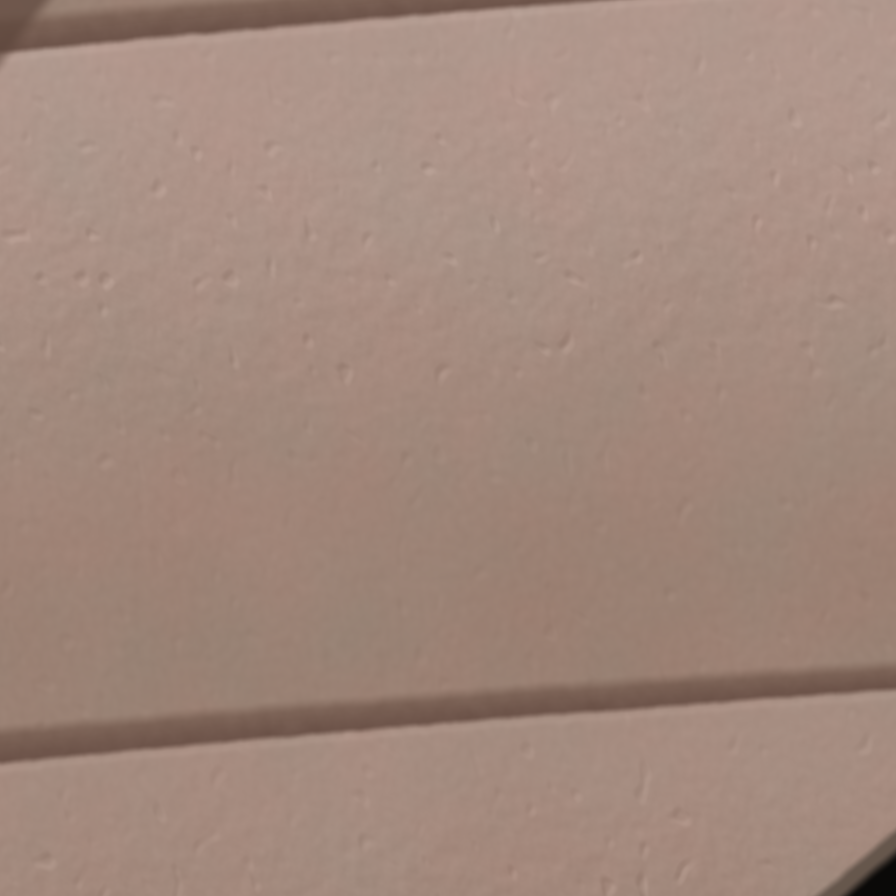
Reproduce this texture procedurally as a Shadertoy shader.

```glsl
// Painted clapboard siding: wide boards, slightly tilted, parted by shadowed grooves.
// Boards repeat along a tilted axis with a vertical light falloff; embossed gradient
// noise gives the rough paint, and dark edges cut two corners.

vec2 hashGradient(vec2 cell) {
    vec3 q = fract(cell.xyx * vec3(0.1031, 0.1030, 0.0973));
    q += dot(q, q.yzx + 33.33);
    return 2.0 * fract((q.xx + q.yz) * q.zy) - 1.0;
}

float gradientNoise(vec2 p) {
    vec2 i = floor(p), f = fract(p);
    vec2 w = f * f * f * (f * (f * 6.0 - 15.0) + 10.0);
    vec2 e = vec2(0.0, 1.0);
    return mix(
        mix(dot(hashGradient(i), f), dot(hashGradient(i + e.yx), f - e.yx), w.x),
        mix(dot(hashGradient(i + e), f - e), dot(hashGradient(i + 1.0), f - 1.0), w.x),
        w.y);
}

float fbm(vec2 p) {
    float sum = 0.0, amplitude = 0.5;
    for (int octave = 0; octave < 4; octave++) {
        sum += amplitude * gradientNoise(p);
        p = mat2(1.6, 1.2, -1.2, 1.6) * p + 7.3;
        amplitude *= 0.5;
    }
    return sum;
}

// Fine grain plus sparse raised chips of paint
float paintHeight(vec2 p) {
    float chips = smoothstep(0.24, 0.55, gradientNoise(p * vec2(48.0, 40.0) + 3.0));
    return 0.55 * fbm(p * 34.0) + 0.5 * chips;
}

void mainImage(out vec4 fragColor, in vec2 fragCoord) {
    vec2 uv = fragCoord / iResolution.xy;
    float pixel = 1.0 / iResolution.y;

    // Board axis: whole numbers lie on the grooves
    float grooveLine = 0.167 + 0.092 * uv.x - 0.014 * uv.x * uv.x;
    float axis = (uv.y - grooveLine) / 0.793;
    float across = fract(axis);
    float fromGroove = (axis - round(axis)) * 0.793;

    // Light falls off toward the foot of each board; the lowest board is dimmer
    float light = smoothstep(0.1, 0.95, across + 0.06 * (uv.x - 0.5));
    light -= 0.5 * step(axis, 0.0);
    light += 0.3 * fbm(uv * 4.0);
    vec3 color = mix(vec3(0.605, 0.505, 0.452), vec3(0.69, 0.592, 0.55), light);

    // Faint grey-green and pink stains
    color += vec3(-0.022, 0.006, 0.004) * fbm(uv * 6.0 + 19.0) * 2.0;

    // Rough paint lit from the upper left, strongest on the upper middle
    float relief = paintHeight(uv + vec2(0.0022, -0.003)) - paintHeight(uv - vec2(0.0022, -0.003));
    float roughness = 0.3 + 0.7 * smoothstep(0.3, 0.55, across) * (1.0 - smoothstep(0.72, 1.0, across));
    color -= 0.10 * roughness * relief;
    color += 0.014 * gradientNoise(uv * vec2(95.0, 80.0));

    // Groove: soft upper side, crisp lower side with a thin lit lip
    float wobble = 0.004 * fbm(uv * vec2(30.0, 12.0));
    float s = fromGroove + wobble;
    float halfWidth = mix(0.019, 0.015, uv.x);
    float groove = smoothstep(-halfWidth - 0.003 - pixel, -halfWidth + 0.004 + pixel, s)
                 * (1.0 - smoothstep(halfWidth - 0.010, halfWidth + 0.007, s));
    vec3 grooveColor = mix(vec3(0.415, 0.315, 0.275), vec3(0.49, 0.39, 0.34),
                           smoothstep(-halfWidth, halfWidth, s));
    color += 0.022 * exp(-pow((s + halfWidth + 0.007) / 0.004, 2.0));
    color = mix(color, grooveColor + 0.04 * fbm(uv * 45.0), groove * 0.95);

    // Slanted shadow in the upper left corner
    float upperEdge = dot(uv, vec2(-0.79, 0.61)) - 0.571;
    color = mix(color, vec3(0.36, 0.27, 0.23), 0.7 * smoothstep(-0.014, 0.006, upperEdge));

    // Grey rim, then black, in the lower right corner
    float lowerEdge = dot(uv, vec2(0.64, -0.77)) - 0.582 + 0.003 * fbm(uv * 25.0);
    color = mix(color, vec3(0.40, 0.34, 0.30), smoothstep(-0.003 - pixel, 0.006 + pixel, lowerEdge));
    color = mix(color, vec3(0.04, 0.035, 0.03), smoothstep(0.014, 0.029, lowerEdge));

    fragColor = vec4(clamp(color, 0.0, 1.0), 1.0);
}
```
